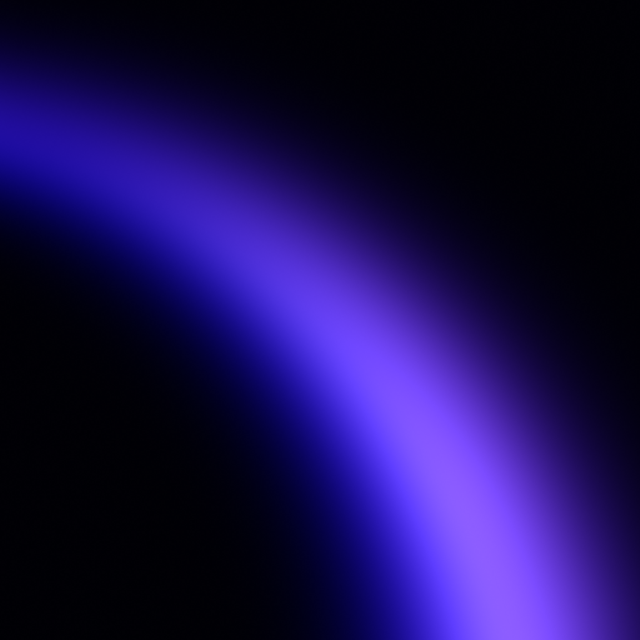
A WebGL 1 fragment shader for this background:

```glsl
precision highp float;
// A soft violet-blue arc of light curving across a near-black field.

uniform vec2 u_resolution;

// Arc geometry, in canvas units
const vec2 ARC_CENTER = vec2(-0.27, -0.27);
const float ARC_RADIUS = 1.089;
const float ANGLE_LEFT = 1.32;    // where the arc leaves the left edge
const float ANGLE_BOTTOM = 0.25;  // where it leaves the bottom edge

// Colours at the ridge; blue exceeds one to give a saturated core
const vec3 BACKGROUND = vec3(0.002, 0.001, 0.018);
const vec3 DIM_INDIGO = vec3(0.125, 0.05, 0.61);
const vec3 BRIGHT_VIOLET = vec3(0.55, 0.365, 1.13);
const float BRIGHTEN_END = 0.85;

// Falloff per channel: red peaks farther out, blue spreads widest
const vec3 PEAK_OFFSET = vec3(0.014, 0.005, 0.0);
const vec3 INNER_WIDTH = vec3(0.070, 0.061, 0.099);
const vec3 OUTER_WIDTH = vec3(0.108, 0.098, 0.130);
const vec2 INNER_SCALE = vec2(0.70, 1.32);  // left end, bottom end
const vec2 OUTER_SCALE = vec2(0.67, 1.08);

const float DITHER = 0.004;

float hash(vec2 p) {
    return fract(sin(dot(p, vec2(12.99, 78.23))) * 43758.5);
}

// Gaussian glow with separate widths on either side of the ridge
vec3 arcGlow(float dist, float along) {
    vec3 inner = INNER_WIDTH * mix(INNER_SCALE.x, INNER_SCALE.y, along);
    vec3 outer = OUTER_WIDTH * mix(OUTER_SCALE.x, OUTER_SCALE.y, along);
    vec3 offset = vec3(dist) - PEAK_OFFSET;
    vec3 x = offset / mix(inner, outer, step(0.0, offset));
    return exp(-0.5 * x * x);
}

void main() {
    vec2 uv = gl_FragCoord.xy / u_resolution;
    vec2 ray = uv - ARC_CENTER;

    // Polar position: distance from the ridge and progress along it
    float dist = length(ray) - ARC_RADIUS;
    float angle = atan(ray.y, ray.x);
    float along = clamp((ANGLE_LEFT - angle) / (ANGLE_LEFT - ANGLE_BOTTOM), 0.0, 1.0);

    vec3 ridge = mix(DIM_INDIGO, BRIGHT_VIOLET, smoothstep(0.0, BRIGHTEN_END, along));
    vec3 color = BACKGROUND + ridge * arcGlow(dist, along);

    // Slight dither against banding in the dark gradients
    color += (hash(floor(uv * 512.0)) - 0.5) * DITHER;
    gl_FragColor = vec4(clamp(color, 0.0, 1.0), 1.0);
}
```
